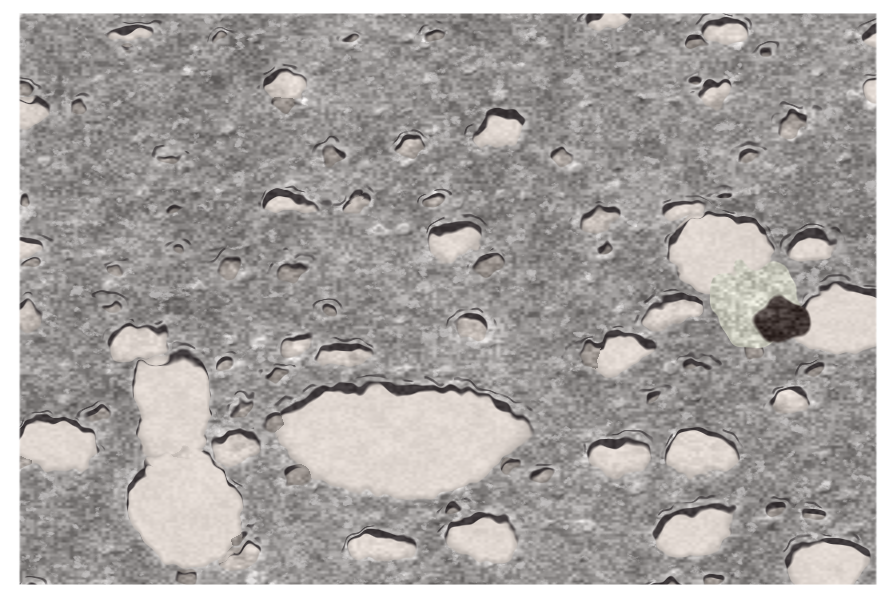
Reproduce this texture procedurally as a Shadertoy shader.

```glsl
// Weathered grey crust with ragged holes that bare a pale floor, in a white margin.

const vec3 CRUST_COLOR  = vec3(0.565, 0.553, 0.548);
const vec3 FLECK_COLOR  = vec3(0.78, 0.77, 0.77);
const vec3 FLOOR_COLOR  = vec3(0.875, 0.84, 0.815);
const vec3 DEBRIS_COLOR = vec3(0.62, 0.59, 0.57);
const vec3 SHADOW_COLOR = vec3(0.13, 0.11, 0.12);
const vec3 LICHEN_COLOR = vec3(0.78, 0.78, 0.73);
const vec3 LUMP_COLOR   = vec3(0.27, 0.23, 0.22);
const vec2 MARGIN       = vec2(0.022, 0.0225);
const float GRAIN_CONTRAST = 0.24;
const float SHADOW_LENGTH  = 0.014;
const float HOLE_TILT      = 0.22;
const vec2 LICHEN_CENTER = vec2(1.27, 0.492);
const vec2 LUMP_CENTER   = vec2(1.318, 0.467);

// Large bare patches: centre, radii
const int PATCHES = 5;
const vec4 PATCH[PATCHES] = vec4[PATCHES](
    vec4(0.290, 0.320, 0.070, 0.095), vec4(0.315, 0.155, 0.098, 0.100),
    vec4(0.675, 0.270, 0.205, 0.092), vec4(1.200, 0.575, 0.085, 0.068),
    vec4(1.420, 0.460, 0.090, 0.058));

vec4 hash4(vec2 p) {
    vec4 q = fract(p.xyxy * vec4(0.1031, 0.1030, 0.0973, 0.1099));
    q += dot(q, q.wzxy + 33.33);
    return fract((q.xxyz + q.yzzw) * q.zywx);
}

float noise(vec2 p) {
    vec2 i = floor(p), f = fract(p);
    f = f * f * (3.0 - 2.0 * f);
    return mix(mix(hash4(i).x, hash4(i + vec2(1, 0)).x, f.x),
               mix(hash4(i + vec2(0, 1)).x, hash4(i + 1.0).x, f.x), f.y);
}

float fbm(vec2 p) {
    float sum = 0.0, amp = 0.5;
    for (int i = 0; i < 4; i++) {
        sum += amp * noise(p);
        p = mat2(1.6, 1.2, -1.2, 1.6) * p + 7.3;
        amp *= 0.5;
    }
    return sum / 0.9375;
}

float ellipse(vec2 p, vec2 r) {
    return (length(p / r) - 1.0) * min(r.x, r.y);
}

// Jittered tilted ellipses: x = distance to the nearest, y = its random value
vec2 scatter(vec2 p, float cell, float chance, float radius, float seed) {
    vec2 best = vec2(1.0, 0.0);
    float c = cos(HOLE_TILT), s = sin(HOLE_TILT);
    for (int j = -1; j <= 1; j++)
    for (int i = -1; i <= 1; i++) {
        vec2 id = floor(p / cell) + vec2(i, j);
        vec4 h = hash4(id + seed);
        if (h.x > chance) continue;
        vec2 center = (id + 0.2 + 0.6 * h.yz) * cell;
        float size = radius * (0.6 + 0.8 * h.w) * mix(1.2, 0.75, center.y);
        vec2 q = mat2(c, -s, s, c) * (p - center);
        float d = ellipse(q, size * vec2(1.0, 0.5 + 0.25 * fract(h.w * 7.0)));
        if (d < best.x) best = vec2(d, h.w);
    }
    return best;
}

// All holes: x = signed distance, y = how clean and bright the floor is
vec2 holes(vec2 p) {
    vec2 w = p + 0.034 * (vec2(noise(p * 13.0), noise(p * 13.0 + 41.0)) - 0.5)
               + 0.011 * (vec2(noise(p * 65.0), noise(p * 65.0 + 17.0)) - 0.5);
    vec2 medium = scatter(w, 0.18, 0.72, 0.041, 11.0);
    vec2 pit = scatter(w, 0.088, 0.30, 0.018, 57.0);
    vec2 hole = vec2(medium.x, 0.35 + 0.65 * medium.y);
    if (pit.x < hole.x) hole = vec2(pit.x, 0.1);
    for (int i = 0; i < PATCHES; i++) {
        float d = ellipse(w - PATCH[i].xy, PATCH[i].zw);
        if (d < hole.x) hole = vec2(d, 1.0);
    }
    return hole;
}

void mainImage(out vec4 fragColor, in vec2 fragCoord) {
    vec2 uv = fragCoord / iResolution.xy;
    vec2 p = fragCoord / iResolution.y;
    float px = 1.0 / iResolution.y;
    float grain = noise(p * vec2(150.0, 210.0)) - 0.5;
    float mottle = fbm(p * vec2(30.0, 44.0)) - 0.5;

    // Crust with grain, pale flecks and small lit bumps
    vec3 color = CRUST_COLOR + GRAIN_CONTRAST * grain + 0.26 * mottle;
    color += 0.16 * (fbm(p * 5.0 + 3.0) - 0.5);
    float fleck = smoothstep(0.62, 0.82, fbm(p * vec2(55.0, 75.0) + 90.0));
    color = mix(color, FLECK_COLOR, 0.75 * fleck);
    vec2 rough = p + 0.008 * (vec2(noise(p * 90.0), noise(p * 90.0 + 5.0)) - 0.5);
    vec2 bump = scatter(rough, 0.05, 0.38, 0.011, 83.0);
    float above = scatter(rough + vec2(-0.001, 0.004), 0.05, 0.38, 0.011, 83.0).x;
    float slope = clamp((above - bump.x) / 0.004, -1.0, 1.0);
    color += 0.13 * slope * exp(-pow(bump.x / 0.004, 2.0));
    color += 0.13 * bump.y * smoothstep(0.003, -0.004, bump.x);

    // Lifted pale rim with a dark crack along the upper side
    vec2 hole = holes(p);
    float reach = SHADOW_LENGTH * mix(0.6, 1.0, hole.y) * (0.1 + 1.3 * noise(p * 38.0));
    float d = hole.x, dUp = holes(p + vec2(-0.15, 1.0) * reach).x;
    float upper = smoothstep(0.1, 0.7, (dUp - d) / reach);
    color += 0.10 * smoothstep(0.013, 0.002, d);
    float crack = smoothstep(0.003, 0.0005, abs(d - 0.003 - 0.009 * noise(p * 45.0 + 8.0)));
    color = mix(color, SHADOW_COLOR, 0.6 * crack * upper * smoothstep(0.4, 0.65, noise(p * 60.0)));

    // Bare floor, littered in small holes, shaded by the upper edge
    vec3 ground = mix(DEBRIS_COLOR, FLOOR_COLOR, smoothstep(0.0, 0.75, hole.y + 0.9 * mottle));
    ground += mix(0.22, 0.06, hole.y) * grain + 0.07 * mottle;
    ground *= mix(0.86, 1.0, smoothstep(0.0, 0.010, -d));
    float shade = smoothstep(-1.5 * px, 1.5 * px, dUp);
    ground = mix(ground, SHADOW_COLOR + 0.12 * (grain + 0.5), 0.92 * shade);
    color = mix(color, ground, smoothstep(px, -px, d));

    // Lichen tuft and its dark lump
    vec2 ragged = p + 0.03 * (vec2(noise(p * 30.0), noise(p * 30.0 + 9.0)) - 0.5);
    float lichen = ellipse(ragged - LICHEN_CENTER, vec2(0.08, 0.066));
    color = mix(color, LICHEN_COLOR + 0.3 * mottle + 0.25 * grain, smoothstep(px, -px, lichen));
    float lump = ellipse(ragged - LUMP_CENTER, vec2(0.046, 0.036));
    color = mix(color, LUMP_COLOR + 0.35 * mottle + 0.2 * grain, smoothstep(2.0 * px, -2.0 * px, lump));

    // White margin
    vec2 inset = min(uv, 1.0 - uv) - MARGIN;
    vec2 inside = smoothstep(-px, px, inset);
    color = mix(vec3(1.0), color, inside.x * inside.y);
    fragColor = vec4(clamp(color, 0.0, 1.0), 1.0);
}
```
